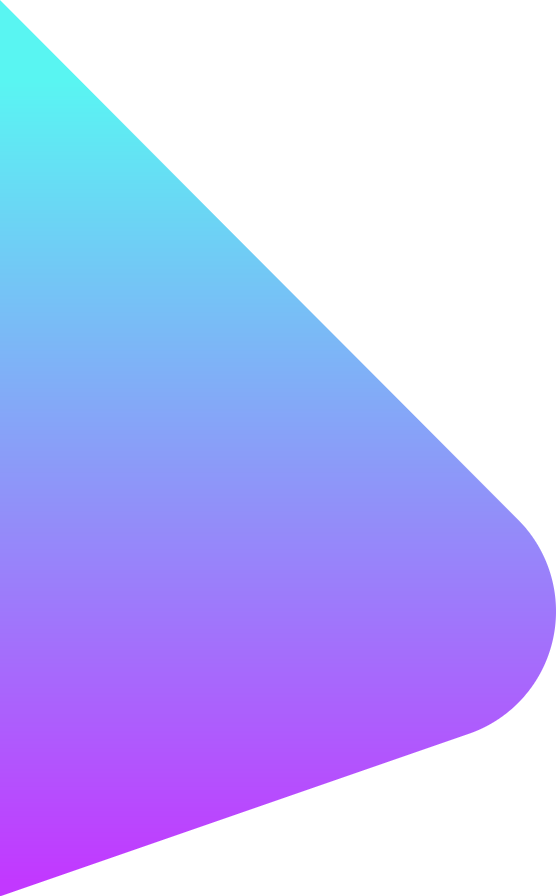
A Shadertoy shader for this background:

```glsl
// A rounded wedge pointing right on white, filled with a vertical gradient
// from cyan to violet. The wedge is a signed distance to two rays that share
// an apex, grown outward by the corner radius.

const vec3 WHITE  = vec3(1.0);
const vec3 CYAN   = vec3(0.35, 0.96, 0.95);
const vec3 VIOLET = vec3(0.76, 0.22, 1.0);

// Frame width in units of its height
const float FRAME_ASPECT = 0.6224;

float cross2(vec2 a, vec2 b) {
    return a.x * b.y - a.y * b.x;
}

// Distance from q to a ray leaving the origin along the unit vector dir
float rayDistance(vec2 q, vec2 dir) {
    return length(q - dir * max(dot(q, dir), 0.0));
}

// Signed distance to a wedge opening between two unit rays, upper to lower
// counterclockwise, with its tip rounded by radius
float roundedWedge(vec2 p, vec2 apex, vec2 upper, vec2 lower, float radius) {
    vec2 q = p - apex;
    float edge = min(rayDistance(q, upper), rayDistance(q, lower));
    bool inside = cross2(upper, q) > 0.0 && cross2(q, lower) > 0.0;
    return (inside ? -edge : edge) - radius;
}

// Vertical blend, held flat beyond its two stops
vec3 verticalGradient(float y, float bottomStop, float topStop) {
    float t = clamp((y - bottomStop) / (topStop - bottomStop), 0.0, 1.0);
    return mix(VIOLET, CYAN, t);
}

void mainImage(out vec4 fragColor, in vec2 fragCoord) {
    vec2 p = fragCoord / iResolution.xy * vec2(FRAME_ASPECT, 1.0);
    float pixel = 1.0 / iResolution.y;

    // Shape
    vec2 apex = vec2(0.4779, 0.3177);
    vec2 upperDir = normalize(vec2(-1.0, 1.0));
    vec2 lowerDir = normalize(vec2(-0.945, -0.3267));
    float d = roundedWedge(p, apex, upperDir, lowerDir, 0.1445);

    // Fill with a one-pixel soft edge
    float coverage = clamp(0.5 - d / pixel, 0.0, 1.0);
    vec3 color = mix(WHITE, verticalGradient(p.y, 0.017, 0.909), coverage);

    fragColor = vec4(color, 1.0);
}
```
